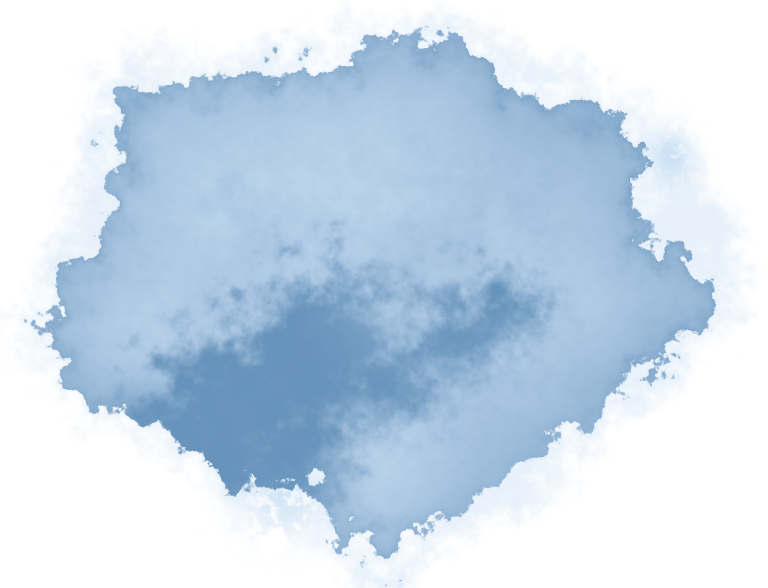
This background is drawn by a WebGL 2 fragment shader. Its source:

```glsl
#version 300 es
precision highp float;
// Ragged blue watercolor stain with soft pale washes on white paper.
uniform vec2 u_resolution;
out vec4 fragColor;

float hash(vec2 p) {
  return fract(sin(dot(p, vec2(127.1, 311.7))) * 43758.5453);
}

float noise(vec2 p) {
  vec2 i = floor(p), f = fract(p);
  f = f * f * (3.0 - 2.0 * f);
  return mix(mix(hash(i), hash(i + vec2(1, 0)), f.x),
             mix(hash(i + vec2(0, 1)), hash(i + vec2(1, 1)), f.x), f.y);
}

float fbm(vec2 p) {
  float sum = 0.0, amp = 0.5;
  for (int i = 0; i < 5; i++) {
    sum += amp * noise(p);
    p = mat2(1.6, 1.2, -1.2, 1.6) * p + 7.3;
    amp *= 0.55;
  }
  return sum / 1.055;
}

float blob(vec2 p, vec2 center, vec2 radius) {
  vec2 q = (p - center) / radius;
  return exp(-dot(q, q));
}

float segment(vec2 p, vec2 a, vec2 b) {
  vec2 ab = b - a;
  return length(p - a - ab * clamp(dot(p - a, ab) / dot(ab, ab), 0.0, 1.0));
}

// Signed distance to the broad outline of the stain, negative inside.
float stainDistance(vec2 p) {
  const int N = 22;
  vec2 v[N] = vec2[N](
    vec2(.20, .83), vec2(.28, .86), vec2(.57, .89), vec2(.64, .935),
    vec2(.80, .92), vec2(.87, .85), vec2(1.05, .80), vec2(1.11, .73),
    vec2(1.09, .605), vec2(1.18, .55), vec2(1.22, .48), vec2(1.09, .375),
    vec2(.96, .257), vec2(.81, .158), vec2(.66, .05), vec2(.57, .10),
    vec2(.536, .18), vec2(.405, .17), vec2(.264, .277), vec2(.145, .31),
    vec2(.055, .44), vec2(.18, .61));
  float d = 9.0, side = 1.0;
  for (int i = 0, j = N - 1; i < N; j = i, i++) {
    d = min(d, segment(p, v[i], v[j]));
    vec2 e = v[j] - v[i], w = p - v[i];
    bvec3 c = bvec3(p.y >= v[i].y, p.y < v[j].y, e.x * w.y > e.y * w.x);
    if (all(c) || all(not(c))) side = -side;
  }
  return side * d;
}

void main() {
  vec2 p = (gl_FragCoord.xy - 0.5 * u_resolution) / u_resolution.y + vec2(0.653, 0.5);
  float broad = fbm(p * 9.0) - 0.5;
  float clump = fbm(p * 26.0 + 4.0) - 0.5;
  float grain = fbm(p * 75.0 + 11.0) - 0.5;
  float d = stainDistance(p);
  float ragged = d + 0.03 * broad + 0.10 * clump + 0.035 * grain;

  // Pale washes bleeding beyond the edge.
  float bleed = 0.06 * blob(p, vec2(.24, .92), vec2(.09, .06))
              + 0.10 * blob(p, vec2(1.20, .65), vec2(.09, .12))
              + 0.05 * blob(p, vec2(.13, .65), vec2(.08, .10))
              + 0.04 * blob(p, vec2(.87, .15), vec2(.12, .07));
  float halo = 1.0 - smoothstep(-0.02, 0.065, d + 0.10 * clump + 0.10 * broad + 0.06 * grain - bleed);
  float puddle = blob(p, vec2(.485, .145), vec2(.07, .06))
               + 0.8 * blob(p, vec2(1.145, .74), vec2(.035, .05));
  float wash = 0.38 * halo + 0.65 * puddle * smoothstep(-0.16, 0.12, clump + grain + 0.06);
  vec3 color = mix(vec3(1.0), vec3(.76, .86, .95), clamp(wash, 0.0, 1.0));

  // Light pools inside the pigment, slightly distorted by the paper.
  vec2 q = p + 0.07 * vec2(broad, clump);
  float tone = 0.70
    + 0.27 * blob(q, vec2(.53, .72), vec2(.34, .20))
    + 0.18 * blob(q, vec2(.24, .47), vec2(.18, .18))
    + 0.25 * blob(q, vec2(.65, .20), vec2(.15, .15))
    + 0.14 * blob(q, vec2(.98, .48), vec2(.18, .17))
    - 0.06 * blob(q, vec2(.92, .75), vec2(.15, .12));

  // Deep pigment in the lower hollow and its branch to the right.
  float deep = min(segment(q, vec2(.34, .25), vec2(.54, .42)) - 0.09,
                   segment(q, vec2(.38, .23), vec2(.49, .24)) - 0.07);
  deep = min(deep, segment(q, vec2(.50, .33), vec2(.67, .36)) - 0.045);
  deep = min(deep, segment(q, vec2(.66, .38), vec2(.85, .465)) - 0.025);
  float pool = 1.0 - smoothstep(-0.045, 0.09, deep + 0.13 * clump + 0.05 * grain);
  pool *= 1.0 - 0.4 * blob(p, vec2(.66, .46), vec2(.09, .07));
  tone = mix(tone, 0.08, pool);

  // Pigment gathered along the rim, then granulation.
  float rim = exp(min(ragged, 0.0) / 0.038) * (0.65 + 0.8 * clump);
  rim *= 1.0 - 0.55 * blob(p, vec2(.90, .22), vec2(.25, .16));
  tone -= 0.62 * rim * (1.0 - pool);
  tone += (0.16 * broad + 0.17 * clump + 0.13 * grain) * (1.0 - 0.75 * pool);
  vec3 pigment = mix(vec3(.38, .56, .72), vec3(.73, .825, .92), clamp(tone, 0.0, 1.0));

  float cover = 1.0 - smoothstep(-0.005, 0.004, ragged);
  fragColor = vec4(mix(color, pigment, cover), 1.0);
}
```
